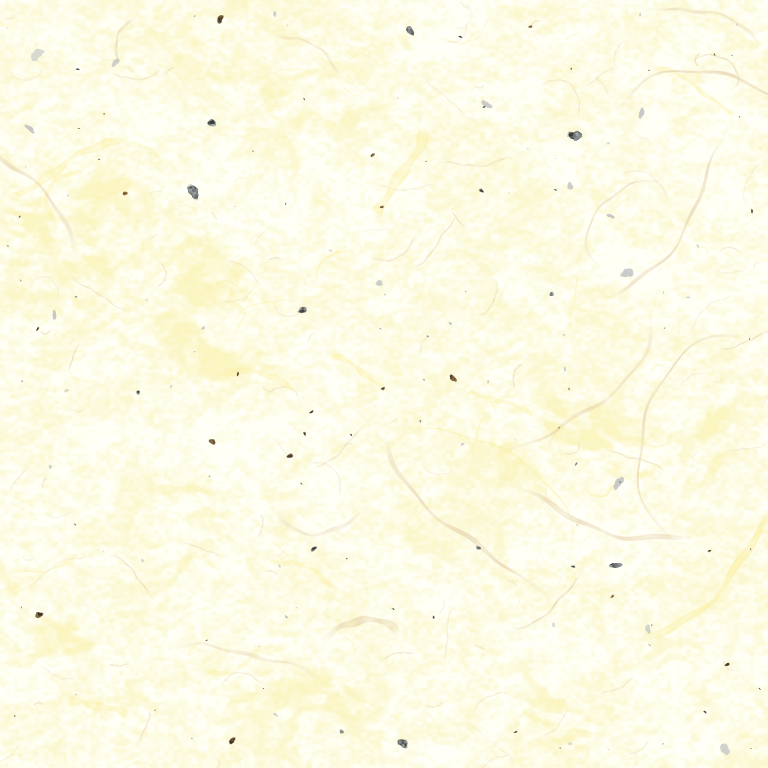
Give the GLSL for this texture, as a three.js fragment shader.

```glsl
varying vec2 vUv;

const vec3 BRIGHT = vec3(1.0, 1.0, 0.95);
const vec3 BUFF = vec3(0.988, 0.976, 0.84);
const vec3 STRAW = vec3(0.985, 0.94, 0.64);
const vec3 TAN = vec3(0.89, 0.80, 0.65);
const vec3 BROWN = vec3(0.33, 0.24, 0.12);
const vec3 SLATE = vec3(0.36, 0.38, 0.39);
const vec3 ASH = vec3(0.70, 0.71, 0.73);

const int FIBRES = 20;
const int HAIRS = 170;
const int RIBBONS = 9;
const float SOFT = 0.0013;
const float PULP_CONTRAST = 3.1;
const float PULP_LEVEL = 0.41;
const float SMUDGE_OPACITY = 0.35;
const float MAIN_SLANT = 1.85;
const float SLANT_SPREAD = 2.5;
const float PI = 3.14159;

vec4 hash4(float id) {
  return fract(sin(id * vec4(1.27, 3.11, 2.69, 4.13) + 0.7) * 4375.85);
}

// Smooth cellular noise: random cell values blended by distance.
float cellular(vec2 p, float seed) {
  vec2 base = floor(p);
  float total = 0.0;
  float weights = 0.0;
  for (int j = -1; j <= 1; j++) {
    for (int i = -1; i <= 1; i++) {
      vec2 cell = base + vec2(float(i), float(j));
      vec4 r = hash4(dot(cell, vec2(1.0, 57.3)) + seed);
      vec2 d = p - cell - 0.15 - 0.7 * r.xy;
      float w = exp(-6.0 * dot(d, d));
      total += w * r.z;
      weights += w;
    }
  }
  return total / weights;
}

// Coverage of a wavering, tapered arc placed by the random values r.
float strand(vec2 p, vec4 r, float halfLength, float width, float straightness, float taper) {
  float radius = halfLength * (0.65 + straightness * r.w * r.w);
  float turn = r.z * 2.0;
  float heading = MAIN_SLANT + PI * floor(turn) + (fract(turn) - 0.5) * SLANT_SPREAD;
  vec2 outward = vec2(cos(heading), sin(heading));
  vec2 q = p - r.xy + outward * radius;
  float side = outward.x * q.y - outward.y * q.x;
  float along = atan(side, dot(outward, q)) * radius / halfLength;
  float phase = r.w * 40.0;
  float waver = 0.04 * sin(along * 4.0 + phase) + 0.014 * sin(along * 11.0 - phase);
  float d = abs(length(q) - radius + halfLength * waver);
  float w = width * (0.75 + 0.25 * sin(along * 7.0 + phase));
  float body = 1.0 - smoothstep(max(w - SOFT, 0.0), w + SOFT, d);
  float rim = mix(0.7, 1.0, smoothstep(0.0, w, d));
  float streak = 0.8 + 0.2 * sin(along * 15.0 + phase);
  return body * rim * streak * (1.0 - smoothstep(taper, 1.0, abs(along)));
}

// Rounded flecks, at most one in each grid cell.
vec3 addSpecks(vec3 paper, vec2 p, float grid, float density, vec2 sizes, float seed) {
  vec2 cell = floor(p * grid);
  float id = dot(cell, vec2(1.0, 37.7)) + seed;
  vec4 r = hash4(id);
  vec4 s = hash4(id + 311.3);
  vec2 q = p - (cell + 0.15 + 0.7 * r.xy) / grid;
  float c = cos(s.x * PI);
  float n = sin(s.x * PI);
  q = vec2(c * q.x + n * q.y, (c * q.y - n * q.x) * (1.1 + 0.9 * s.y));
  float a = atan(q.y, q.x);
  float size = mix(sizes.x, sizes.y, s.z * s.z);
  float grain = cellular(p * 260.0, 5.0);
  float lobes = 0.14 * sin(2.0 * a + s.w * 9.0) + 0.1 * sin(3.0 * a + s.y * 20.0);
  float edge = size * (0.8 + lobes + 0.4 * grain);
  float cover = smoothstep(-SOFT, SOFT, edge - length(q)) * step(r.z, density);
  vec3 ink = mix(BROWN, SLATE, step(0.5, s.w)) * (0.3 + 1.4 * grain);
  float pale = step(r.w, 0.4);
  return mix(paper, mix(ink, ASH, pale), cover * mix(0.9, 0.45 + 0.3 * s.y, pale));
}

void main() {
  vec2 p = vUv;

  // Mottled pulp, gently warped by layered sines.
  vec2 warped = p + 0.012 * sin(p.yx * 23.0 + 2.0 * sin(p * 17.0));
  warped += 0.004 * sin(warped.yx * 71.0);
  float cloud = cellular(warped * vec2(6.0, 8.0), 11.0);
  float clump = cellular(warped * vec2(20.0, 29.0), 23.0);
  float fleck = cellular(warped * vec2(55.0, 85.0), 37.0);
  float tooth = cellular(p * vec2(160.0, 200.0), 51.0);
  float pulp = 0.14 * cloud + 0.23 * clump + 0.31 * fleck + 0.32 * tooth;
  float tone = PULP_LEVEL + PULP_CONTRAST * (pulp - 0.5);
  vec3 color = mix(BRIGHT, BUFF, clamp(tone, -0.2, 1.25));
  float smudge = smoothstep(0.7, 0.95, cloud) * smoothstep(0.35, 0.8, 0.5 * (clump + fleck));
  color = mix(color, STRAW, SMUDGE_OPACITY * smudge);

  // Flat straw ribbons with blunt ends.
  for (int i = 0; i < RIBBONS; i++) {
    vec4 r = hash4(float(i) + 401.0);
    vec4 s = hash4(float(i) + 451.0);
    float width = mix(0.003, 0.011, s.y * s.y);
    float cover = strand(p, r, mix(0.04, 0.085, s.x), width, 9.0, 0.88);
    color = mix(color, STRAW, cover * mix(0.55, 0.95, s.z));
  }

  // Fine hairs.
  for (int i = 0; i < HAIRS; i++) {
    vec4 r = hash4(float(i) + 501.0);
    vec4 s = hash4(float(i) + 701.0);
    float cover = strand(p, r, mix(0.008, 0.055, s.x * s.x), 0.0007, 4.0, 0.6);
    color = mix(color, mix(TAN, STRAW, step(0.6, s.y)), cover * mix(0.2, 0.65, s.z));
  }

  // Long fibres.
  for (int i = 0; i < FIBRES; i++) {
    vec4 r = hash4(float(i) + 901.0);
    vec4 s = hash4(float(i) + 951.0);
    float width = mix(0.0012, 0.0055, s.y * s.y);
    float cover = strand(p, r, mix(0.04, 0.2, s.x * s.x), width, 3.0, 0.5);
    color = mix(color, mix(TAN, STRAW, step(0.75, s.w)), cover * mix(0.5, 0.9, s.z));
  }

  // Bark flecks and dust.
  color = addSpecks(color, p, 9.0, 0.55, vec2(0.0025, 0.0095), 61.0);
  color = addSpecks(color, p, 17.0, 0.35, vec2(0.0007, 0.0026), 83.0);
  gl_FragColor = vec4(color, 1.0);
}
```
